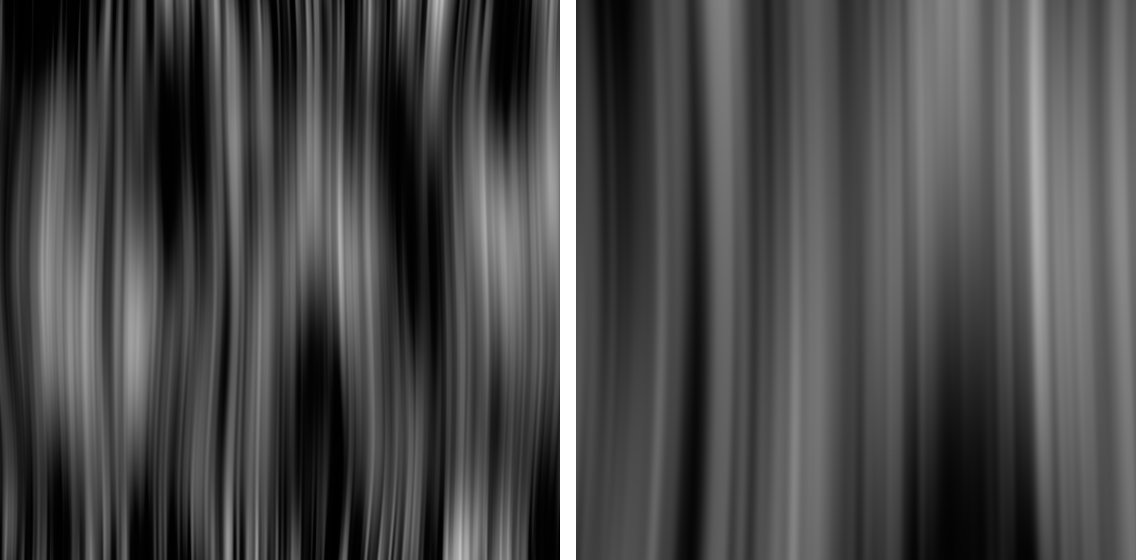
Left, the full canvas; right, a detail of the centre.
A Shadertoy shader for this texture:

```glsl
// Soft grey vertical streaks on black, like brushed fibres or a dim curtain of light.
// Octaves of column noise, each stretched along y, are summed and clipped softly;
// the finest streaks gain contrast toward the top and bottom borders.

float hash(vec2 p) {
    return fract(sin(dot(p, vec2(127.1, 311.7))) * 43758.5453);
}

// Smooth 1D noise along one column, shifted by its own random phase
float columnNoise(float column, float y) {
    y += 7.0 * hash(vec2(column, 91.0));
    float cell = floor(y);
    float blend = smoothstep(0.0, 1.0, y - cell);
    return mix(hash(vec2(column, cell)), hash(vec2(column, cell + 1.0)), blend);
}

// Blend of neighbouring columns, centred on zero
float streakNoise(vec2 p) {
    float column = floor(p.x);
    float blend = smoothstep(0.0, 1.0, p.x - column);
    return mix(columnNoise(column, p.y), columnNoise(column + 1.0, p.y), blend) - 0.5;
}

void mainImage(out vec4 fragColor, in vec2 fragCoord) {
    vec2 uv = fragCoord / iResolution.xy;

    // Gentle sideways drift makes the streaks lean and taper
    float drift = 0.035 * streakNoise(vec2(uv.x * 6.0 + 40.0, uv.y * 2.5));

    // Fine detail is sharper near the horizontal borders
    float border = smoothstep(0.3, 0.5, abs(uv.y - 0.5));
    float falloff = mix(0.68, 0.88, border);

    // Sum of streak octaves from broad bands to hairlines
    float light = 0.165;
    float weight = 0.66;
    float frequency = 9.0;
    for (int i = 0; i < 5; i++) {
        float stretch = mix(3.0, 2.0, border * 0.0 + float(i) / 4.0);
        vec2 p = vec2((uv.x + drift) * frequency + 57.0 * float(i), uv.y * stretch);
        light += weight * streakNoise(p);
        weight *= falloff;
        frequency *= 2.2;
    }

    // Soft clip to black
    light = 0.5 * (light + sqrt(light * light + 0.002));
    fragColor = vec4(vec3(min(light, 1.0)), 1.0);
}
```
